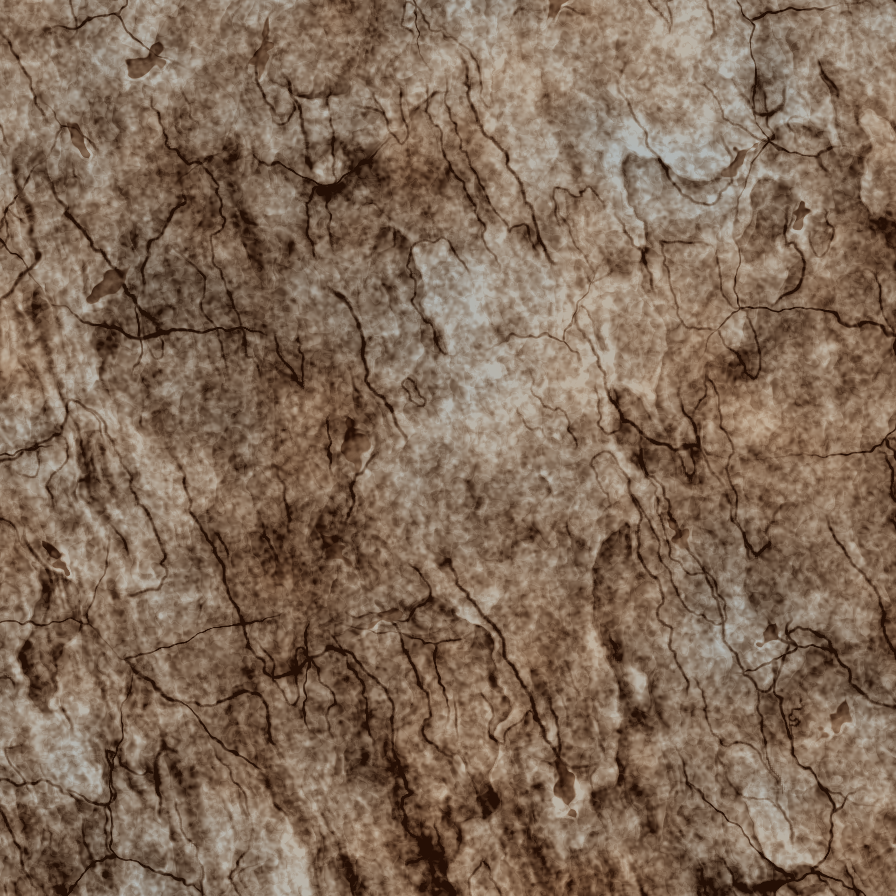
A WebGL 2 fragment shader for this texture:

```glsl
#version 300 es
precision highp float;
// Weathered brown rock with slanted fibres, peeling ledges, fine cracks, chips and grain.

uniform vec2 u_resolution;
out vec4 outColor;

const vec2 FIBRE_DIR = vec2(0.36, -0.933);
const vec2 LIGHT_DIR = vec2(-0.55, 0.835);

float hash(vec2 p) {
  return fract(sin(dot(p, vec2(127.1, 311.7))) * 43758.5453);
}

vec2 hash2(vec2 p) {
  return vec2(hash(p), hash(p + 37.3));
}

float noise(vec2 p) {
  vec2 i = floor(p), f = fract(p);
  f = f * f * (3.0 - 2.0 * f);
  return mix(mix(hash(i), hash(i + vec2(1, 0)), f.x),
             mix(hash(i + vec2(0, 1)), hash(i + vec2(1, 1)), f.x), f.y);
}

mat2 rotation(float angle) {
  float c = cos(angle), s = sin(angle);
  return mat2(c, s, -s, c);
}

float fbm(vec2 p, int octaves, float gain) {
  float sum = 0.0, amp = 0.5;
  for (int i = 0; i < octaves; i++) {
    sum += amp * (noise(p) - 0.5);
    p = rotation(0.6) * p * 2.03 + 11.7;
    amp *= gain;
  }
  return sum;
}

vec2 fbm2(vec2 p, int octaves) {
  return vec2(fbm(p, octaves, 0.55), fbm(p + 31.0, octaves, 0.55));
}

// Coordinates across and along the fibres
vec2 fibreSpace(vec2 p) {
  return vec2(dot(p, vec2(-FIBRE_DIR.y, FIBRE_DIR.x)), dot(p, FIBRE_DIR));
}

// Creased surface height, drawn out along the fibres
float creaseHeight(vec2 p) {
  vec2 q = fibreSpace(p) * vec2(11.0, 5.5);
  float sum = 0.0, amp = 0.5;
  for (int i = 0; i < 4; i++) {
    sum += amp * (1.0 - abs(2.0 * noise(q) - 1.0));
    q = rotation(0.45) * q * 2.1 + 5.3;
    amp *= 0.5;
  }
  return sum;
}

// Gap between the two nearest cell points: zero on the cell borders
float cellBorder(vec2 p) {
  vec2 cell = floor(p);
  float nearest = 9.0, second = 9.0;
  for (int y = -1; y <= 1; y++)
    for (int x = -1; x <= 1; x++) {
      vec2 c = cell + vec2(x, y);
      float d = length(c + hash2(c) - p);
      second = min(second, max(nearest, d));
      nearest = min(nearest, d);
    }
  return second - nearest;
}

// Canvas distance to the middle contour of a noise value
float contourDistance(float n) {
  float gradient = length(vec2(dFdx(n), dFdy(n))) * u_resolution.y;
  return abs(n - 0.5) / max(gradient, 3.0);
}

// Peeling layers: a pale lip that drops sharply into shadow
float ledges(float height, float blur) {
  float s = fract(height);
  float lip = smoothstep(0.72, 0.95, s) * (1.0 - smoothstep(1.0 - blur, 1.0, s));
  float shadow = smoothstep(0.0, blur, s) * (1.0 - smoothstep(blur, 0.36, s));
  return 0.6 * lip - shadow;
}

// Scattered angular chips: x = hollow, y = lit rim, z = shadow
vec3 chips(vec2 p, float scale, float blur) {
  vec2 cell = floor(p * scale);
  vec3 result = vec3(0.0);
  float ragged = 0.12 * (noise(p * scale * 14.0) - 0.5);
  for (int y = -1; y <= 1; y++)
    for (int x = -1; x <= 1; x++) {
      vec2 c = cell + vec2(x, y);
      float present = step(0.72, hash(c + 4.1));
      vec2 d = p * scale - c - hash2(c + 9.7);
      vec2 q = rotation(0.6 + 1.7 * hash(c + 2.9)) * d;
      float size = mix(0.16, 0.36, hash(c + 6.3));
      float dist = abs(q.y + 0.3 * q.x) + 0.45 * abs(q.x) - size * 0.35 + ragged;
      float hollow = 1.0 - smoothstep(-blur, blur, dist);
      float facing = dot(normalize(d + 0.0001), LIGHT_DIR);
      float rim = (1.0 - smoothstep(0.02, 0.04 + blur, abs(dist - 0.02))) * (1.0 - hollow);
      float shade = smoothstep(-0.12, 0.0, dist) * hollow * smoothstep(-0.2, 0.5, facing);
      rim *= 1.0 - smoothstep(-0.5, 0.4, facing);
      result = max(result, present * vec3(hollow, rim, shade));
    }
  return result;
}

// Umber to pale stone
vec3 stoneColour(float tone) {
  return vec3(0.14, 0.06, 0.02) + tone * (vec3(0.77, 0.66, 0.52) + tone * vec3(-0.22, -0.08, 0.04));
}

void main() {
  vec2 p = gl_FragCoord.xy / u_resolution.y;
  float pixel = 1.0 / u_resolution.y;
  vec2 w = p + 0.07 * fbm2(p * 5.0, 4);
  vec2 jagged = w + 0.022 * fbm2(p * 38.0, 3);
  vec2 f = fibreSpace(w), fj = fibreSpace(jagged);

  // Broad stains, mottling and crisp grain
  float patches = fbm(w * 3.2 + 3.0, 4, 0.55);
  float blotches = fbm(jagged * 15.0 + 8.0, 5, 0.75);
  vec2 g = rotation(0.5) * p;
  float grain = noise(g * 250.0) + noise(p * 140.0 + 7.0) - 1.0;
  float flecks = smoothstep(0.06, 0.16, abs(fbm(g * 62.0, 3, 0.8))) - 0.5;
  flecks *= sign(fbm(g * 62.0, 3, 0.8));
  float tone = 0.69 + 0.72 * patches + 0.62 * blotches + 0.33 * grain + 0.08 * flecks + 0.1 * (0.5 - p.x);

  // Slanting relief and fibres, stronger at lower left
  float fibrous = smoothstep(0.4, 0.8, noise(p * 3.5 + 2.0) + 0.45 * (0.5 - p.x) + 0.4 * (0.5 - p.y));
  float reach = 0.0022;
  float slope = (creaseHeight(jagged) - creaseHeight(jagged + reach * LIGHT_DIR)) / reach;
  tone += clamp(slope * 0.016, -0.26, 0.2);
  float strands = noise(f * vec2(95.0, 8.0)) + noise(fj * vec2(190.0, 18.0)) - 1.0;
  tone += strands * mix(0.1, 0.4, fibrous);
  tone -= 0.3 * fibrous * smoothstep(0.6, 0.8, noise(fj * vec2(30.0, 6.0) + 4.0));

  // Peeling ledges
  float ledgeMask = smoothstep(0.45, 0.68, noise(p * 6.0 + 77.0));
  float layer = 4.0 * fbm(fj * vec2(9.0, 5.0) + 23.0, 3, 0.5);
  tone += 0.34 * ledgeMask * ledges(layer, 0.02 + 20.0 * pixel);

  // Thin branching cracks
  float border = cellBorder(jagged * 6.0);
  float crackMask = smoothstep(0.46, 0.7, noise(p * 8.0 + 19.0));
  float crack = crackMask * (1.0 - smoothstep(0.004, 0.012 + 9.0 * pixel, border));
  tone -= 0.1 * crackMask * exp(-border * 10.0);

  // Steep splits, finer and denser at each pass
  for (int i = 0; i < 3; i++) {
    float k = float(i);
    float scale = 9.0 * exp2(k);
    float gap = contourDistance(noise(fj * vec2(scale, scale * 0.3) + 6.0 + 13.0 * k));
    float mask = smoothstep(0.5, 0.72, noise(p * (7.0 + 4.0 * k) + 43.0 + 9.0 * k));
    float width = 0.0022 - 0.0005 * k;
    crack = max(crack, (0.95 - 0.15 * k) * mask * (1.0 - smoothstep(0.2 * width, width + pixel, gap)));
    tone -= 0.1 * mask * exp(-gap * 160.0);
  }
  tone -= 0.5 * crack;

  // Chipped flakes
  vec3 chip = chips(w, 8.0, 0.008 + 5.0 * pixel);
  tone = mix(tone, 0.36 + 0.4 * blotches + 0.2 * grain, 0.75 * chip.x);
  tone += 0.25 * chip.y - 0.28 * chip.z;

  // Rust and grey tints
  float rust = clamp(2.6 * fbm(w * 6.0 + 61.0, 4, 0.6) + 0.3 * (p.x - 0.5) + 0.5 * chip.x, -1.0, 1.0);
  vec3 tint = 1.0 + rust * vec3(0.05, -0.025, -0.1);
  outColor = vec4(stoneColour(clamp(tone, 0.0, 1.12)) * tint, 1.0);
}
```
